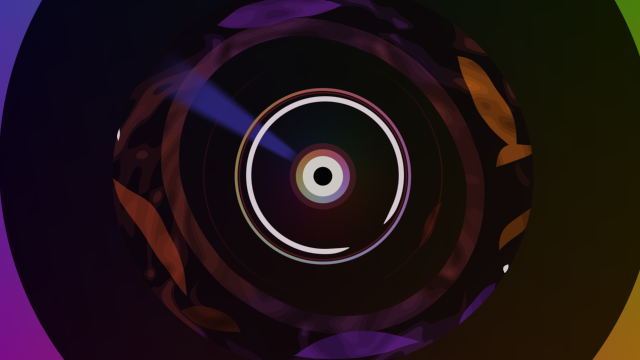
Reproduce this background procedurally as a Shadertoy shader.

```glsl
// A dark glass lens on a four-colour backdrop: concentric iridescent rings,
// a blue light beam and warm and violet refractions around the rim.
// Polar distance fields draw the rings; warped noise cuts the glass facets.

#define LENS_CENTRE vec2(0.008, 0.0104)
#define DISC_CENTRE vec2(0.023, 0.047)
#define DISC_RADIUS 0.915
#define RIM_SIZE vec2(0.585, 0.540)
#define BAND_RADIUS 0.415
#define BAND_WIDTH 0.050
#define HALO_RADIUS 0.241
#define ARC_RADIUS 0.212
#define ARC_WIDTH 0.0145
#define BEAM_ANGLE 2.557
#define WHITE vec3(0.84, 0.79, 0.82)

float hash(vec2 p) {
    return fract(sin(dot(p, vec2(127.1, 311.7))) * 43758.5453);
}

float noise(vec2 p) {
    vec2 i = floor(p), f = fract(p);
    f = f * f * (3.0 - 2.0 * f);
    return mix(mix(hash(i), hash(i + vec2(1, 0)), f.x),
               mix(hash(i + vec2(0, 1)), hash(i + vec2(1, 1)), f.x), f.y);
}

// Antialiased coverage of a signed distance
float fill(float d) {
    float px = 0.8 / iResolution.y;
    return 1.0 - smoothstep(-px, px, d);
}

float ring(float r, float radius, float width) {
    return fill(abs(r - radius) - 0.5 * width);
}

vec2 turn(vec2 p, float a) {
    return vec2(cos(a) * p.x + sin(a) * p.y, cos(a) * p.y - sin(a) * p.x);
}

// Pointed sliver of glass
float shard(vec2 p, vec2 centre, float angle, vec2 size) {
    vec2 q = turn(p - centre, angle) / size;
    return fill((q.x * q.x + abs(q.y + 0.3 * q.x * q.x) - 1.0) * size.y);
}

// Blend of four corner colours
vec3 corners(vec2 uv, vec3 bl, vec3 br, vec3 tl, vec3 tr) {
    return mix(mix(bl, br, uv.x), mix(tl, tr, uv.x), uv.y);
}

vec3 iridescence(float a) {
    return vec3(0.56, 0.42, 0.45) + vec3(0.05, 0.13, 0.20) * cos(a + vec3(-1.6, 2.2, 0.8));
}

// Noise cut into flat steps that follow the rim
float facets(vec2 p, float r) {
    vec2 q = p / max(r, 0.01) * 5.0 + p.yx * vec2(9.0, -7.0);
    q += 2.5 * vec2(noise(p * 9.0 + 3.0), noise(p * 9.0 + 17.0));
    float n = noise(q + r * 18.0) * 6.0;
    return (floor(n) + smoothstep(0.75, 1.0, fract(n))) / 6.0;
}

vec3 glass(vec3 base, vec2 p, float r, float a) {
    float f = facets(p, r);
    float lens = fill((length(p / RIM_SIZE) - 1.0) * 0.55);
    vec2 w = p + 0.024 * (vec2(noise(p * 12.0), noise(p * 12.0 + 40.0)) - 0.5);
    float bandEdge = BAND_RADIUS + 0.03 * cos(2.0 * (a - 2.44));
    float inRim = fill(bandEdge + 0.012 - r);
    float shade = 0.55 + 0.75 * f;
    vec3 violet = vec3(0.27, 0.09, 0.38) * shade;
    vec3 rust = vec3(0.38, 0.13, 0.09) * shade;
    vec3 amber = vec3(0.49, 0.24, 0.06) * shade;

    // Dark rim body: warm at the sides, violet above and below
    float warm = cos(2.0 * a - 0.3) + 1.6 * noise(p * 7.0 + 8.0) - 0.8;
    vec3 tint = mix(violet, rust, smoothstep(-0.3, 0.5, warm));
    vec3 col = mix(base, vec3(0.045, 0.015, 0.04), 0.6 * inRim);
    col += inRim * tint * smoothstep(0.5, 0.9, f) * 0.4;

    // Rounded translucent band
    float band = ring(mix(r, length(w), 0.2), bandEdge, BAND_WIDTH);
    float sides = p.x * p.x / (r * r + 0.001);
    vec3 bandCol = mix(vec3(0.19, 0.08, 0.12), vec3(0.28, 0.11, 0.11), sides);
    col = mix(col, mix(bandCol, tint, 0.3) * shade, 0.85 * band);

    // Large refracted slivers
    col = mix(col, amber, shard(w, vec2(0.464, 0.206), -0.99, vec2(0.16, 0.042)));
    col = mix(col, amber, shard(w, vec2(0.534, 0.060), 0.52, vec2(0.07, 0.020)));
    col = mix(col, amber, shard(w, vec2(0.543, -0.141), 0.85, vec2(0.08, 0.020)));
    col = mix(col, rust, shard(w, vec2(-0.469, -0.160), -0.97, vec2(0.19, 0.036)));
    col = mix(col, rust * 0.5, shard(w, vec2(-0.307, -0.391), -0.4, vec2(0.09, 0.03)));
    col = mix(col, violet, shard(w, vec2(-0.122, 0.462), 0.17, vec2(0.18, 0.036)));
    col = mix(col, violet, shard(w, vec2(0.087, -0.468), 0.08, vec2(0.18, 0.032)));
    col = mix(col, violet, shard(w, vec2(0.427, -0.363), 0.95, vec2(0.09, 0.028)));
    col = mix(col, rust * 0.5, shard(w, vec2(0.295, -0.135), 1.1, vec2(0.07, 0.014)));

    // Sparkles and a faint inner circle
    col = mix(col, WHITE, shard(p, vec2(-0.568, 0.115), 1.48, vec2(0.016, 0.004)));
    col = mix(col, WHITE, shard(p, vec2(0.508, -0.256), 1.2, vec2(0.013, 0.007)));
    col += vec3(0.10, 0.02, 0.02) * ring(r, 0.331, 0.004) * sides;
    return mix(base, col, lens);
}

void mainImage(out vec4 fragColor, in vec2 fragCoord) {
    vec2 uv = fragCoord / iResolution.xy;
    vec2 screen = (fragCoord - 0.5 * iResolution.xy) / iResolution.y;
    vec2 p = screen - LENS_CENTRE;
    float r = length(p), a = atan(p.y, p.x);

    // Backdrop and the tinted dark disc
    vec3 backdrop = corners(uv, vec3(0.48, 0.05, 0.53), vec3(0.60, 0.39, 0.06),
                            vec3(0.26, 0.21, 0.62), vec3(0.29, 0.50, 0.04));
    vec3 dark = corners(uv, vec3(0.07, 0.0, 0.08), vec3(0.15, 0.09, 0.0),
                        vec3(0.02, 0.01, 0.10), vec3(0.06, 0.09, 0.0));
    dark *= mix(0.65, 1.0, smoothstep(0.1, 0.7, r));
    vec3 col = mix(backdrop, dark, fill(length(screen - DISC_CENTRE) - DISC_RADIUS));
    col = glass(col, p, r, a);

    // Coloured glow and beam
    vec3 glow = 0.5 + 0.5 * cos(a - vec3(-1.57, 0.8, 2.7));
    col += vec3(0.14, 0.08, 0.13) * glow * exp(-r * r / 0.025);
    vec2 b = turn(p - vec2(-0.075, 0.049), BEAM_ANGLE);
    float beam = 1.0 - smoothstep(0.4, 1.0, abs(b.y) / (0.018 + 0.14 * max(b.x, 0.0)));
    beam *= smoothstep(-0.02, 0.04, b.x) * (1.0 - smoothstep(0.28, 0.5, b.x));
    col = mix(col, vec3(0.19, 0.16, 0.54), 0.8 * beam);

    // Iridescent halo and the open white arc
    col = mix(col, vec3(0.36, 0.08, 0.14), 0.8 * ring(r, HALO_RADIUS - 0.009, 0.004));
    col = mix(col, iridescence(a), ring(r, HALO_RADIUS, 0.008));
    vec2 arcP = p - vec2(0.006, 0.003);
    float sweep = mod(atan(arcP.y, arcP.x) + 0.72, 6.2832);
    float taper = smoothstep(0.0, 0.3, sweep) * (1.0 - smoothstep(5.5, 5.78, sweep));
    float arc = ring(length(arcP), ARC_RADIUS, ARC_WIDTH * sqrt(taper));
    col = mix(col, WHITE, arc * smoothstep(0.0, 0.05, taper));

    // Nested rings of the core
    col = mix(col, vec3(0.26, 0.10, 0.14), 0.85 * fill(r - 0.092));
    col = mix(col, iridescence(a) * 0.95, fill(r - 0.075));
    col = mix(col, vec3(0.80, 0.79, 0.77), fill(r - 0.056));
    col = mix(col, vec3(0.01, 0.01, 0.025), fill(r - 0.026));
    fragColor = vec4(col, 1.0);
}
```
